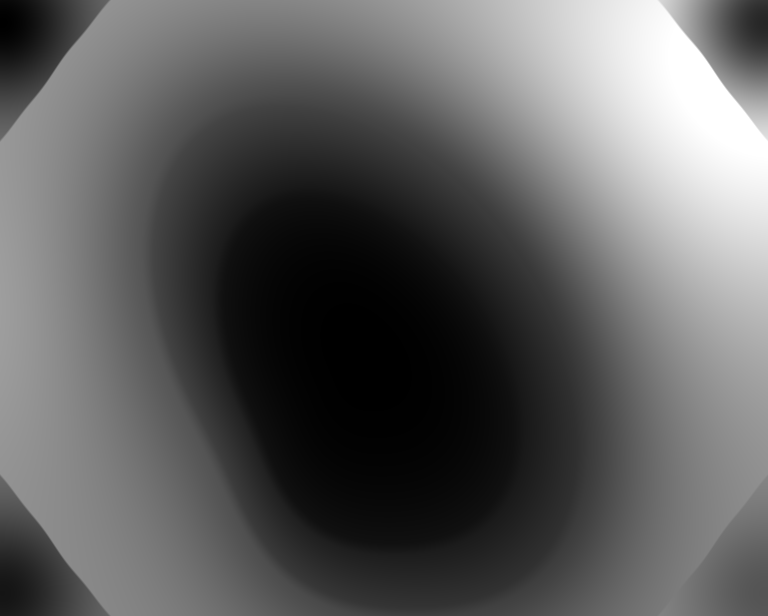
Write a WebGL 2 fragment shader that draws this texture map.

```glsl
#version 300 es
precision highp float;
// Grey height map: a tilted oval basin with two ledges, bright slopes and four cut corners.
uniform vec2 u_resolution;
out vec4 fragColor;

const float ASPECT = 1.25;
const vec2 BASIN_CENTER = vec2(0.594, 0.430);
const vec2 CORNER_SIZE = vec2(0.179, 0.228);

float glow(vec2 p, vec2 center, vec2 spread) {
    vec2 q = (p - center) / spread;
    return exp(-dot(q, q));
}

// Radius of the tilted basin rim at a given angle, with a lobe at the bottom
float rimRadius(float angle, vec2 axes, float tilt) {
    vec2 dir = vec2(cos(angle - tilt), sin(angle - tilt)) / axes;
    float lobe = pow(max(cos(angle + 1.83), 0.0), 8.0);
    return inversesqrt(dot(dir, dir)) + 0.059 * lobe;
}

// Brightness that the slopes approach far from the basin
float plateau(vec2 p) {
    float base = mix(0.56, 0.63, p.y);
    float upperRight = 0.45 * glow(p, vec2(1.205, 0.853), vec2(0.44, 0.375));
    float left = 0.08 * glow(p, vec2(0.0, 0.5), vec2(0.25));
    return base + upperRight + left;
}

float basin(vec2 p, vec2 center) {
    vec2 q = p - center;
    float radius = length(q);
    float angle = atan(q.y, q.x + 1e-6);
    float rim = rimRadius(angle, vec2(0.453, 0.293), 2.18);
    float floorRim = rim * (0.69 - 0.07 * sin(angle + 0.17));

    // Ledges are sharper on the lower left side
    float ledge = 0.03 * (1.0 - cos(angle - 0.785));
    float rimShade = 0.27 - 0.06 * cos(angle);

    float floorShade = 0.07 * pow(min(radius / floorRim, 1.0), 3.0);
    float k = clamp((radius - floorRim) / (rim - floorRim), 0.0, 1.0);
    float bandShade = mix(0.07 + 0.7 * ledge, rimShade - ledge, k);
    float rise = 1.0 - exp(-pow(max(radius - rim, 0.0) / 0.163, 1.3));
    float slopeShade = mix(rimShade, plateau(p), rise);

    float shade = mix(floorShade, bandShade, smoothstep(-0.012, 0.012, radius - floorRim));
    return mix(shade, slopeShade, smoothstep(-0.012, 0.012, radius - rim));
}

// Dark spot in a corner, fading to a lighter rim
float cornerShade(vec2 c, float dark, float rim) {
    return mix(rim, dark, glow(c, vec2(0.004, 0.037), vec2(0.135)));
}

// Positive inside the diagonal corner cuts, with a slightly uneven edge
float cornerCut(vec2 c, vec2 size) {
    float wobble = 0.012 * sin(c.x * 38.0) + 0.006 * sin(c.x * 95.0 + 1.0);
    return 1.0 + wobble - c.x / size.x - c.y / size.y;
}

void main() {
    vec2 p = gl_FragCoord.xy / u_resolution * vec2(ASPECT, 1.0);
    vec2 corner = min(p, vec2(ASPECT, 1.0) - p);
    bool right = p.x > 0.5 * ASPECT;
    bool top = p.y > 0.5;

    // Each corner has its own darkness and rim brightness
    vec2 tones = top ? (right ? vec2(0.15, 1.0) : vec2(0.0, 0.48))
                     : (right ? vec2(0.33, 0.55) : vec2(0.08, 0.46));

    float shade = basin(p, BASIN_CENTER);
    float cut = smoothstep(-0.015, 0.015, cornerCut(corner, CORNER_SIZE));
    shade = mix(shade, cornerShade(corner, tones.x, tones.y), cut);
    fragColor = vec4(vec3(clamp(shade, 0.0, 1.0)), 1.0);
}
```
